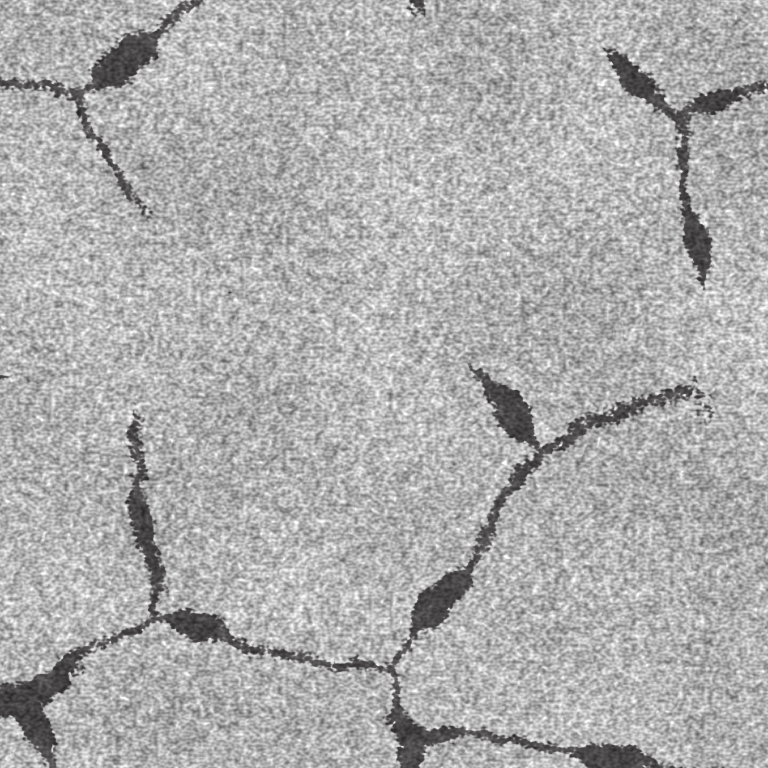
A WebGL 1 fragment shader for this texture:

```glsl
precision highp float;
// Grey concrete with a branching network of dark cracks.
// Cracks are warped Voronoi borders whose width swells and tapers with noise;
// the stone is several octaves of gradient noise with faint horizontal streaks.

uniform vec2 u_resolution;

const float TAU = 6.2831853;
const vec3 STONE = vec3(0.700, 0.696, 0.699);
const vec3 CRACK = vec3(0.268, 0.260, 0.262);

vec2 hash2(vec2 cell) {
  vec3 h = fract(cell.xyx * vec3(0.1031, 0.1030, 0.0973));
  h += dot(h, h.yzx + 33.33);
  return fract((h.xx + h.yz) * h.zy);
}

float cornerSlope(vec2 cell, vec2 offset) {
  float angle = TAU * hash2(cell).x;
  return dot(vec2(cos(angle), sin(angle)), offset);
}

// Gradient noise, roughly -0.7 to 0.7
float gradientNoise(vec2 p) {
  vec2 i = floor(p);
  vec2 f = p - i;
  vec2 u = f * f * f * (f * (f * 6.0 - 15.0) + 10.0);
  vec2 e = vec2(1.0, 0.0);
  float low = mix(cornerSlope(i, f), cornerSlope(i + e.xy, f - e.xy), u.x);
  float high = mix(cornerSlope(i + e.yx, f - e.yx), cornerSlope(i + e.xx, f - e.xx), u.x);
  return mix(low, high, u.y);
}

vec2 noiseVector(vec2 p) {
  return vec2(gradientNoise(p), gradientNoise(p + vec2(57.3, 91.7)));
}

vec2 rotate(vec2 p, float angle) {
  float c = cos(angle);
  float s = sin(angle);
  return vec2(c * p.x - s * p.y, s * p.x + c * p.y);
}

vec2 cellSite(vec2 cell, float jitter) {
  return cell + 0.5 + jitter * (hash2(cell + 11.0) - 0.5);
}

// Distance to the nearest Voronoi border, in cell units
float borderDistance(vec2 p, float jitter) {
  vec2 home = floor(p);
  vec2 nearestCell = home;
  vec2 toNearest = vec2(8.0);
  for (int y = -1; y <= 1; y++) {
    for (int x = -1; x <= 1; x++) {
      vec2 cell = home + vec2(float(x), float(y));
      vec2 toSite = cellSite(cell, jitter) - p;
      if (dot(toSite, toSite) < dot(toNearest, toNearest)) {
        toNearest = toSite;
        nearestCell = cell;
      }
    }
  }
  float nearest = 8.0;
  for (int y = -2; y <= 2; y++) {
    for (int x = -2; x <= 2; x++) {
      vec2 toSite = cellSite(nearestCell + vec2(float(x), float(y)), jitter) - p;
      vec2 between = toSite - toNearest;
      if (dot(between, between) > 0.0001) {
        nearest = min(nearest, dot(0.5 * (toSite + toNearest), normalize(between)));
      }
    }
  }
  return nearest;
}

// Brightness variation of the stone around zero
float stoneGrain(vec2 p) {
  float grain = 0.29 * gradientNoise(p * vec2(180.0, 235.0));
  grain += 0.23 * gradientNoise(rotate(p, 0.5) * 105.0 + 17.0);
  grain += 0.13 * gradientNoise(rotate(p, 1.1) * 43.0 + 29.0);
  grain += 0.09 * gradientNoise(rotate(p, 0.8) * 5.0 + 41.0);
  grain += 0.06 * gradientNoise(p * vec2(20.0, 250.0) + 63.0);
  float speck = gradientNoise(rotate(p, 0.3) * 130.0 + 83.0);
  return grain + 0.12 * smoothstep(0.25, 0.5, speck);
}

// Crack opacity: ragged borders with bulges and tapering dead ends
float crackCover(vec2 p, float grain) {
  float cellsAcross = 2.2;
  vec2 warped = p + 0.030 * noiseVector(p * 5.0);
  warped += 0.014 * noiseVector(p * 16.0 + 7.0);
  warped += 0.006 * noiseVector(p * 50.0 + 13.0);
  warped += 0.003 * noiseVector(p * 120.0 + 23.0);
  float edge = borderDistance(warped * cellsAcross + vec2(3.7, 1.9), 0.75) / cellsAcross;

  float bulge = smoothstep(0.02, 0.35, gradientNoise(p * 7.0 + 31.0));
  float presence = smoothstep(-0.25, -0.10, gradientNoise(p * 2.3 + 47.0));
  float halfWidth = mix(-0.010, 0.0055 + 0.017 * bulge, presence);
  float body = 1.0 - smoothstep(-0.003, 0.003, edge + 0.02 * grain - halfWidth);
  float fill = 0.90 + 0.10 * bulge + 0.22 * gradientNoise(p * 32.0 + 53.0);
  return body * clamp(fill, 0.0, 1.0);
}

void main() {
  vec2 p = gl_FragCoord.xy / u_resolution.y;
  float grain = stoneGrain(p);
  vec3 stone = STONE + grain;
  vec3 crack = CRACK + 0.4 * grain;
  gl_FragColor = vec4(clamp(mix(stone, crack, crackCover(p, grain)), 0.0, 1.0), 1.0);
}
```
